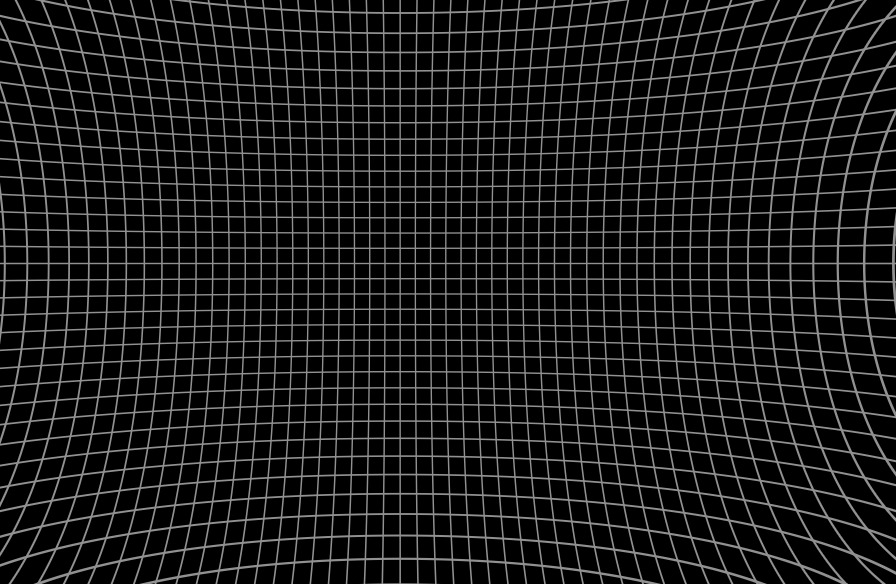
A WebGL 2 fragment shader for this background:

```glsl
#version 300 es
precision highp float;
// Thin grey grid on black, stretched outward like a pincushion lens.
// Each canvas point is mapped back to flat grid coordinates, where the
// lines lie on whole numbers; line coverage is box filtered.

#define LENS_CENTER vec2(0.4466, 0.5488) // fraction of the canvas
#define CELL 0.02602                     // central cell, in canvas heights
#define STRETCH vec2(0.2435, 0.4895)     // lens strength along x and y
#define SKEW 0.25                        // difference of right and left sides
#define LINE_WIDTH 0.088                 // in cells
#define LINE_GREY 0.57

uniform vec2 u_resolution;
out vec4 fragColor;

// Canvas position around the lens center -> undistorted grid coordinates
vec2 unwarp(vec2 p) {
    float shrink = 1.0 - dot(STRETCH, p * p);
    return p * shrink / CELL + vec2(SKEW * p.x * p.x, 0.0);
}

// Share of the pixel covered by the nearest whole-number line
float lineCoverage(float coord) {
    float pixelSize = max(length(vec2(dFdx(coord), dFdy(coord))), 1e-5);
    float distancePx = abs(fract(coord + 0.5) - 0.5) / pixelSize;
    float widthPx = LINE_WIDTH / pixelSize;
    return clamp(0.5 * widthPx + 0.5 - distancePx, 0.0, min(widthPx, 1.0));
}

void main() {
    vec2 p = (gl_FragCoord.xy - LENS_CENTER * u_resolution) / u_resolution.y;
    vec2 grid = unwarp(p);

    // Union of both line families
    float vertical = lineCoverage(grid.x);
    float horizontal = lineCoverage(grid.y);
    float coverage = 1.0 - (1.0 - vertical) * (1.0 - horizontal);

    fragColor = vec4(vec3(LINE_GREY * coverage), 1.0);
}
```
